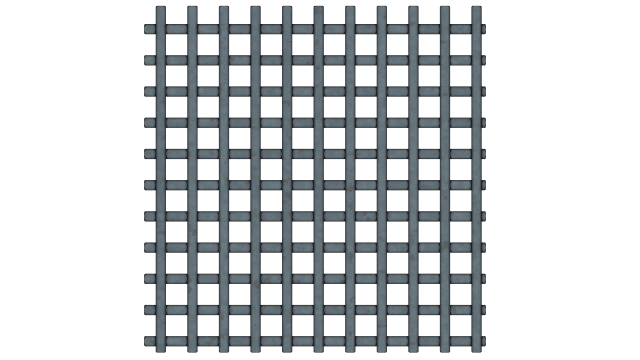
This pattern is drawn by a Shadertoy shader. Its source:

```glsl
// Draws a square lattice of worn blue-grey steel bars, uprights in front, on white.

const float LAST = 10.0;                      // eleven bars each way
const float RADIUS = 0.0142;                  // half the bar width
const vec2 PITCH = vec2(0.0877, 0.0867);
const vec2 FIRST = vec2(0.4468, 0.0521);      // centre of the lowest left crossing
const vec2 UPRIGHT_SPAN = vec2(0.0208, 0.9838);
const vec2 RAIL_SPAN = vec2(0.4005, 1.3495);
const vec3 STEEL = vec3(0.395, 0.447, 0.478);
const vec3 SHADOW = vec3(0.115, 0.122, 0.130);

float hash(vec2 p) {
    return fract(sin(dot(p, vec2(127.1, 311.7))) * 43758.5453);
}

float noise(vec2 p) {
    vec2 i = floor(p), f = fract(p);
    f = f * f * (3.0 - 2.0 * f);
    return mix(mix(hash(i), hash(i + vec2(1, 0)), f.x),
               mix(hash(i + vec2(0, 1)), hash(i + vec2(1, 1)), f.x), f.y);
}

float fbm(vec2 p) {
    float sum = 0.0, gain = 0.5;
    for (int i = 0; i < 4; i++) {
        sum += gain * noise(p);
        p = p * 2.03 + 17.3;
        gain *= 0.5;
    }
    return sum;
}

float roundedBox(vec2 p, vec2 halfSize, float corner) {
    vec2 q = abs(p) - halfSize + corner;
    return length(max(q, 0.0)) + min(max(q.x, q.y), 0.0) - corner;
}

// Distance to a bar given the offset across it and the position along it
float barDistance(float across, float along, vec2 span) {
    float middle = 0.5 * (span.x + span.y);
    vec2 halfSize = vec2(RADIUS, 0.5 * (span.y - span.x));
    return roundedBox(vec2(across, along - middle), halfSize, 0.3 * RADIUS);
}

float endDepth(float along, vec2 span) {
    return min(along - span.x, span.y - along);
}

// Round shading: dark at the sides and, by depth, at the ends
float roundness(float across, float depth, float capLength) {
    float cap = clamp(1.0 - depth / capLength, 0.0, 1.0);
    float t = min(length(vec2(across / RADIUS, cap)), 1.0);
    return smoothstep(0.02, 0.95, sqrt(1.0 - t * t));
}

vec3 steel(vec2 p, float light, float seed) {
    float mottling = fbm(p * 75.0 + seed * 9.0) - 0.47;
    float grain = noise(p * 420.0 + seed) - 0.5;
    float stain = smoothstep(0.60, 0.78, fbm(p * 42.0 + seed * 5.0));
    float tone = 1.0 + 0.20 * mottling + 0.08 * grain + 0.07 * (hash(vec2(seed, 3.7)) - 0.5);
    vec3 worn = mix(STEEL * tone, vec3(0.29, 0.28, 0.27), 0.4 * stain);
    return mix(SHADOW, worn, light);
}

float coverage(float d, float pixel) {
    return clamp(0.5 - d / pixel, 0.0, 1.0);
}

void mainImage(out vec4 fragColor, in vec2 fragCoord) {
    float pixel = 1.0 / iResolution.y;
    vec2 p = fragCoord * pixel;
    p.x -= 0.5 * (iResolution.x * pixel - 16.0 / 9.0);   // keep the lattice centred

    vec2 id = clamp(round((p - FIRST) / PITCH), 0.0, LAST);
    vec2 offset = p - FIRST - id * PITCH;
    vec3 color = vec3(1.0);

    // Rails, rounded off and shaded where they meet the uprights
    float gap = max(abs(offset.x) - RADIUS, 0.0);
    float railDepth = min(gap, endDepth(p.x, RAIL_SPAN));
    float railLight = roundness(offset.y, railDepth, 0.48 * RADIUS);
    railLight *= mix(0.72, 1.0, smoothstep(0.0, 0.7 * RADIUS, gap));
    float segment = floor((p.x - FIRST.x) / PITCH.x);
    vec3 rail = steel(p, railLight, 31.0 + segment + 13.0 * id.y);
    color = mix(color, rail, coverage(barDistance(offset.y, p.x, RAIL_SPAN), pixel));

    // Uprights, with grime on their sides at each crossing
    float uprightLight = roundness(offset.x, endDepth(p.y, UPRIGHT_SPAN), 0.3 * RADIUS);
    float crossing = 1.0 - smoothstep(0.8, 1.4, abs(offset.y) / RADIUS);
    float side = smoothstep(0.45, 1.0, abs(offset.x) / RADIUS);
    uprightLight *= 1.0 - 0.35 * crossing * side;
    vec3 upright = steel(p, uprightLight, 5.0 + id.x);
    color = mix(color, upright, coverage(barDistance(offset.x, p.y, UPRIGHT_SPAN), pixel));

    fragColor = vec4(color, 1.0);
}
```
